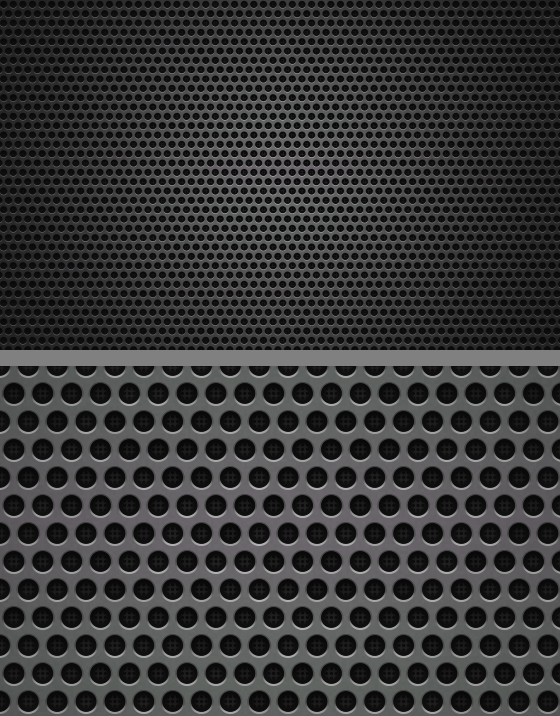
Top, the full canvas; bottom, a detail of the centre.
This texture is drawn by a WebGL 1 fragment shader. Its source:

```glsl
precision highp float;
uniform vec2 u_resolution;

float hash(vec2 p) {
  vec3 q = fract(vec3(p.xyx) * 0.1031);
  q += dot(q, q.yzx + 33.33);
  return fract((q.x + q.y) * q.z);
}

// Coverage of a disc with an edge one pixel wide
float disc(vec2 p, float radius, float pixel) {
  return 1.0 - smoothstep(-0.6 * pixel, 0.6 * pixel, length(p) - radius);
}

void main() {
  vec2 uv = gl_FragCoord.xy / u_resolution.y;
  float aspect = u_resolution.x / u_resolution.y;
  float pixel = 37.5 / u_resolution.y;

  // Staggered rows, counted from the top; one unit is one row
  float down = (1.0 - uv.y) * 37.5;
  float row = floor(down);
  float along = uv.x * 37.5 / 1.031 + 0.12 + 0.5 * mod(row, 2.0);
  vec2 local = vec2((fract(along) - 0.5) * 1.031, 0.5 - fract(down));
  float variation = hash(vec2(floor(along), row)) - 0.5;

  // Soft light falling off from the middle
  vec2 fromCentre = (uv - vec2(0.5 * aspect, 0.5)) * vec2(0.95, 1.0);
  float light = exp(-3.4 * dot(fromCentre, fromCentre));

  // Metal plate with fine grain and faint warm and cool bands
  float grain = hash(floor(uv * 320.0)) - 0.5;
  float plate = mix(0.11, 0.41, light) + 0.015 * grain;
  float band = cos(6.2832 * (1.0 - uv.y - 0.17) * 3.2);
  vec3 tint = mix(vec3(0.97, 1.01, 0.98), vec3(1.02, 0.98, 1.03), 0.5 + 0.5 * band);
  vec3 color = plate * tint;

  // Bevelled rim: dark above, bright below
  float below = -local.y / max(length(local), 0.001);
  float glint = smoothstep(0.1, 0.95, below);
  float rimShade = mix(plate * (0.8 + 0.15 * below), 0.3 + 0.36 * light, glint);
  rimShade *= 1.0 + 0.12 * variation;
  color = mix(color, vec3(rimShade), disc(local, 0.43, pixel));

  // Dark hole with a faint perforated floor
  vec2 inside = local - vec2(0.0, 0.018);
  vec2 floorCell = fract(inside / 0.17 + 0.5) - 0.5;
  float pores = smoothstep(0.22, 0.48, length(floorCell));
  float depth = 0.035 + 0.02 * smoothstep(0.3, -0.3, inside.y);
  depth += 0.07 * light * pores * (1.0 - smoothstep(0.14, 0.28, length(inside)));
  depth *= 1.0 + 0.2 * variation;
  color = mix(color, vec3(depth), disc(inside, 0.372, pixel));

  gl_FragColor = vec4(color, 1.0);
}
```
